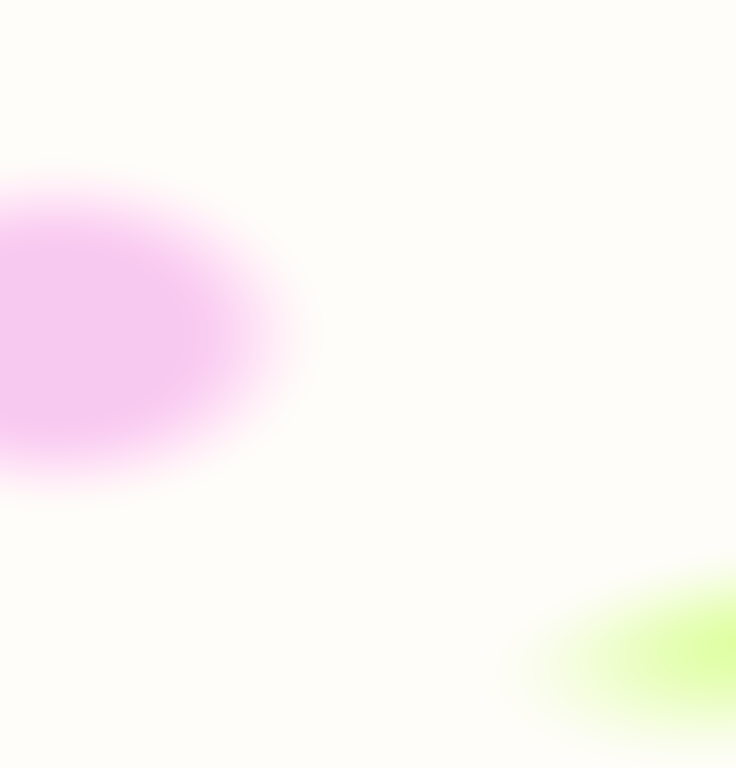
Give the GLSL for this background, as a WebGL 2 fragment shader.

```glsl
#version 300 es
precision highp float;

uniform vec2 u_resolution;
out vec4 fragColor;

const vec3 PAPER = vec3(0.997, 0.992, 0.976);
const vec3 BLUSH = vec3(1.005, 0.890, 0.968);
const vec3 PINK  = vec3(0.973, 0.790, 0.943);
const vec3 LIME  = vec3(0.875, 1.000, 0.640);

// Positions and radii are fractions of the canvas
const vec2 PINK_CENTER = vec2(0.075, 0.564);
const vec2 PINK_RADIUS = vec2(0.361, 0.228);
const float PINK_CORE = 0.48;
const float PINK_RIM = 1.04;

const vec2 LIME_CENTER = vec2(1.025, 0.166);
const float LIME_WIDTH = 0.385;
const float LIME_RISE = 0.132;
const float LIME_DROP = 0.174;
const float LIME_TILT = 0.11;

// 1 inside the core radius, fading smoothly to 0 at the rim
float glow(float dist, float core, float rim) {
    return 1.0 - smoothstep(core, rim, dist);
}

// Soft ellipse with a wide, even core
float pinkGlow(vec2 uv) {
    return glow(length((uv - PINK_CENTER) / PINK_RADIUS), PINK_CORE, PINK_RIM);
}

// Tilted ellipse that fades faster above its axis than below
float limeGlow(vec2 uv) {
    vec2 p = uv - LIME_CENTER;
    p.y -= LIME_TILT * p.x;
    float height = p.y > 0.0 ? LIME_RISE : LIME_DROP;
    return glow(length(p / vec2(LIME_WIDTH, height)), 0.0, 1.0);
}

void main() {
    vec2 uv = gl_FragCoord.xy / u_resolution;

    // Pink passes through a warm blush on its way to the paper
    float pink = pinkGlow(uv);
    vec3 color = mix(mix(PAPER, BLUSH, pink), mix(BLUSH, PINK, pink), pink);

    color = mix(color, LIME, limeGlow(uv));
    fragColor = vec4(clamp(color, 0.0, 1.0), 1.0);
}
```
